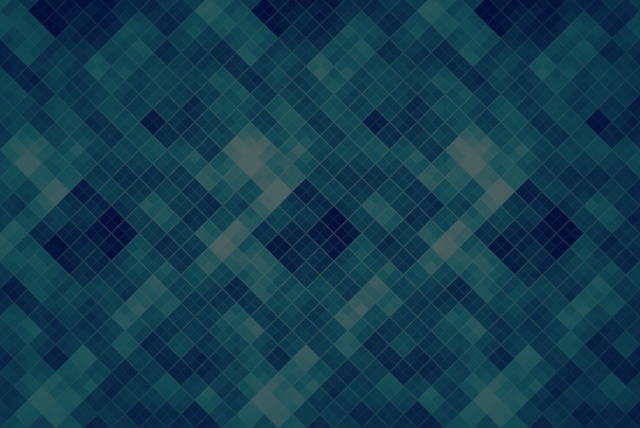
Reproduce this background procedurally as a Shadertoy shader.

```glsl
#define TILE 0.065        // diamond width relative to canvas height
#define MAJOR_WIDTH 0.036 // half width of main lines, in tiles
#define MINOR_WIDTH 0.030
#define MAJOR_ALPHA 0.50
#define MINOR_ALPHA 0.20
#define BASE_TONE 0.76
#define EDGE_FADE 0.27
#define NAVY vec3(0.01, 0.06, 0.22)
#define TEAL vec3(0.07, 0.31, 0.34)
#define PALE vec3(0.30, 0.38, 0.38)

vec2 gradientAt(vec2 node, float period, float seed) {
    node = mod(node, period) + seed;
    float angle = 6.2832 * fract(sin(dot(node, vec2(127.1, 311.7))) * 43758.5);
    return vec2(cos(angle), sin(angle));
}

// Gradient noise that repeats after a whole number of nodes
float gradientNoise(vec2 p, float period, float seed) {
    vec2 i = floor(p), f = p - i;
    vec2 w = f * f * f * (f * (f * 6.0 - 15.0) + 10.0);
    vec2 e = vec2(1.0, 0.0);
    float a = dot(gradientAt(i, period, seed), f);
    float b = dot(gradientAt(i + e.xy, period, seed), f - e.xy);
    float c = dot(gradientAt(i + e.yx, period, seed), f - e.yx);
    float d = dot(gradientAt(i + e.xx, period, seed), f - e.xx);
    return mix(mix(a, b, w.x), mix(c, d, w.x), w.y);
}

// Noise held constant over square blocks of the tilted grid
float blockNoise(vec2 grid, float size, float nodes, float seed) {
    vec2 q = (floor(grid / size) + 0.5) * size;
    // Repeat vectors of the pattern are (8, 8) and (8, -9) tiles
    vec2 repeatPos = vec2((9.0 * q.x + 8.0 * q.y) / 136.0, (q.x - q.y) / 17.0);
    return gradientNoise(repeatPos * nodes, nodes, seed);
}

// Coverage of both line families at integer grid positions
float gridLines(vec2 grid, float halfWidth, float blur) {
    vec2 d = abs(fract(grid + 0.5) - 0.5);
    vec2 cover = 1.0 - smoothstep(halfWidth - blur, halfWidth + blur, d);
    return max(cover.x, cover.y);
}

vec3 shade(vec2 fragCoord) {
    vec2 uv = fragCoord / iResolution.xy;
    vec2 p = fragCoord / (iResolution.y * TILE);
    vec2 grid = vec2(p.x + p.y, p.x - p.y);
    float blur = 0.7 / (iResolution.y * TILE);
    float centre = 1.0 - smoothstep(0.15, 0.75, length(uv - 0.5));

    // Nested blocks from large to small
    float tone = BASE_TONE - EDGE_FADE * (1.0 - centre);
    tone += 0.90 * blockNoise(grid, 2.0, 3.0, 4.0);
    tone += 0.85 * blockNoise(grid, 1.0, 5.0, 23.0);
    tone += 0.38 * blockNoise(grid, 0.5, 8.0, 51.0);

    vec3 colour = mix(NAVY, TEAL, clamp(tone, 0.0, 1.0));
    float lift = smoothstep(0.85, 1.35, tone) * (0.35 + 0.65 * centre);
    colour = mix(colour, PALE, lift);

    // Fine lines under the main lattice
    vec3 lineColour = mix(TEAL, PALE, 0.25 + 0.75 * centre);
    float strength = 0.45 + 0.55 * centre;
    float minor = gridLines(grid + 0.5, MINOR_WIDTH, blur);
    float major = gridLines(grid, MAJOR_WIDTH, blur);
    colour = mix(colour, lineColour, MINOR_ALPHA * strength * minor);
    return mix(colour, lineColour, MAJOR_ALPHA * strength * major);
}

void mainImage(out vec4 fragColor, in vec2 fragCoord) {
    // Four samples soften the block edges
    vec3 total = vec3(0.0);
    for (int i = 0; i < 4; i++) {
        vec2 offset = vec2(float(i % 2), float(i / 2)) * 0.5 - 0.25;
        total += shade(fragCoord + offset);
    }
    fragColor = vec4(total / 4.0, 1.0);
}
```
